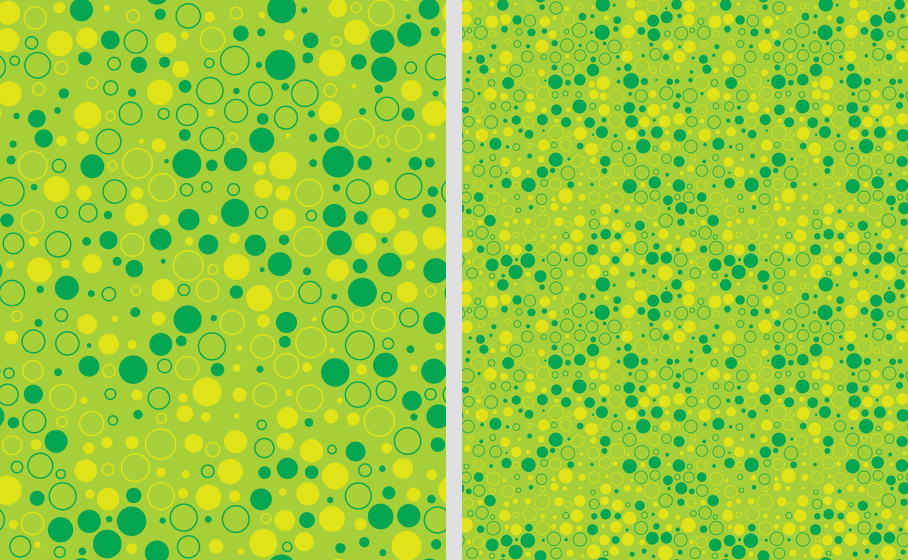
Left: one tile. Right: repeated 2 by 2.
This pattern is drawn by a Shadertoy shader. Its source:

```glsl
// Scattered green and yellow discs and thin rings on a lime ground, tiling both ways.
// Each cell of a wrapping grid holds one circle; neighbours push each other apart,
// then shrink in proportion to their size wherever they would still touch.

const vec3 LIME   = vec3(0.65, 0.81, 0.22);
const vec3 GREEN  = vec3(0.02, 0.65, 0.32);
const vec3 YELLOW = vec3(0.88, 0.89, 0.09);

const vec2  GRID = vec2(18.0, 22.0);      // cells per tile, both even
const vec2  CANVAS = vec2(408.0, 512.0);  // proportions of the tile
const vec2  CELL = CANVAS / GRID * GRID.x / CANVAS.x;

// Lengths below are in cell widths
const vec2  BIG_DISC   = vec2(0.40, 0.65);  // radius ranges
const vec2  BIG_RING   = vec2(0.48, 0.68);
const vec2  SMALL_DISC = vec2(0.09, 0.33);
const vec2  SMALL_RING = vec2(0.21, 0.31);
const float RING_WIDTH = 0.057;
const float GAP = 0.12;            // least space between circles
const float JITTER = 0.24;         // random offset from the cell middle
const float MAX_OFFSET = 0.32;     // offset limit after pushing
const float FLIP_SHARE = 0.12;     // cells that break the big/small alternation
const float BIG_RING_SHARE = 0.40;
const float SMALL_RING_SHARE = 0.26;
const float GREEN_SHARE = 0.58;
const float YELLOW_DISC_SCALE = 0.93;

struct Circle {
    vec2 center;
    float radius;
    bool ring;
    bool green;
};

// Three random values in 0..1 for a cell
vec3 hash3(vec2 cell, uint salt) {
    uvec3 v = uvec3(uvec2(cell), salt) * 1664525u + 1013904223u;
    v.x += v.y * v.z; v.y += v.z * v.x; v.z += v.x * v.y;
    v ^= v >> 16u;
    v.x += v.y * v.z; v.y += v.z * v.x; v.z += v.x * v.y;
    return vec3(v >> 8u) / 16777216.0;
}

// Circle wanted by a cell, before its neighbours are considered
Circle wantedCircle(vec2 cell) {
    vec2 id = mod(cell, GRID);
    vec3 place = hash3(id, 3u);
    vec3 style = hash3(id, 11u);
    bool big = (mod(id.x + id.y, 2.0) < 0.5) != (place.z < FLIP_SHARE);

    Circle c;
    c.center = (cell + 0.5 + JITTER * (2.0 * place.xy - 1.0)) * CELL;
    c.ring = style.x < (big ? BIG_RING_SHARE : SMALL_RING_SHARE);
    c.green = style.y < GREEN_SHARE;
    vec2 discRange = big ? BIG_DISC : SMALL_DISC;
    vec2 ringRange = big ? BIG_RING : SMALL_RING;
    vec2 range = c.ring ? ringRange : discRange;
    c.radius = mix(range.x, range.y, style.z);
    if (!c.ring && !c.green) c.radius *= YELLOW_DISC_SCALE;
    return c;
}

// Move a circle away from crowding neighbours; small ones yield more
Circle pushedCircle(vec2 cell) {
    Circle c = wantedCircle(cell);
    vec2 push = vec2(0.0);
    for (int k = 0; k < 9; k++) {
        if (k == 4) continue;
        Circle n = wantedCircle(cell + vec2(k % 3 - 1, k / 3 - 1));
        vec2 away = c.center - n.center;
        float dist = max(length(away), 0.001);
        float sum = c.radius + n.radius;
        push += away / dist * max(sum + GAP - dist, 0.0) * n.radius / sum;
    }
    vec2 home = (cell + 0.5) * CELL;
    c.center = home + clamp(c.center + push - home, -MAX_OFFSET, MAX_OFFSET);
    return c;
}

// Radius that keeps the gap to every neighbour
float fittedRadius(Circle c, vec2 cell) {
    float radius = c.radius;
    for (int k = 0; k < 9; k++) {
        if (k == 4) continue;
        Circle n = pushedCircle(cell + vec2(k % 3 - 1, k / 3 - 1));
        float room = distance(c.center, n.center) - GAP;
        radius = min(radius, room * c.radius / (c.radius + n.radius));
    }
    return radius;
}

void mainImage(out vec4 fragColor, in vec2 fragCoord) {
    vec2 gridPos = fragCoord / iResolution.xy * GRID;
    vec2 p = gridPos * CELL;
    float pixel = GRID.x / iResolution.x;
    vec3 color = LIME;

    for (int k = 0; k < 9; k++) {
        vec2 cell = floor(gridPos) + vec2(k % 3 - 1, k / 3 - 1);
        Circle c = pushedCircle(cell);
        float dist = distance(p, c.center);
        if (dist > c.radius + pixel) continue;

        float edge = dist - fittedRadius(c, cell);
        if (c.ring) edge = abs(edge + 0.5 * RING_WIDTH) - 0.5 * RING_WIDTH;
        float cover = clamp(0.5 - edge / pixel, 0.0, 1.0);
        color = mix(color, c.green ? GREEN : YELLOW, cover);
    }
    fragColor = vec4(color, 1.0);
}
```
